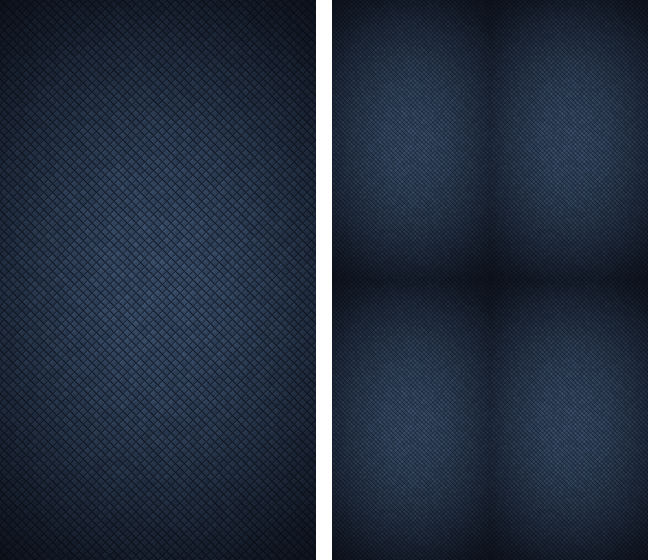
Left: one tile. Right: repeated 2 by 2.
Give the GLSL for this pattern, as a Shadertoy shader.

```glsl
float hash(vec2 p) {
    vec3 q = fract(p.xyx * vec3(0.1031, 0.1030, 0.0973));
    q += dot(q, q.yzx + 33.33);
    return fract((q.x + q.y) * q.z);
}

// Soft band around a centre line, widened by the pixel size
float band(float x, float centre, float halfWidth, float aa) {
    return 1.0 - smoothstep(halfWidth - 0.7 * aa, halfWidth + 0.7 * aa, abs(x - centre));
}

void mainImage(out vec4 fragColor, in vec2 fragCoord) {
    vec2 uv = fragCoord / iResolution.xy;
    vec2 repeats = vec2(36.0, 64.0);
    vec2 p = uv * repeats;

    // Diagonal lattice: x runs up-right, y runs up-left
    vec2 diagonal = vec2(p.x + p.y, p.y - p.x);
    vec2 cell = floor(diagonal);
    vec2 f = diagonal - cell;
    float aa = length(repeats / iResolution.xy);

    // Wrapped diamond index for the variation between strands
    vec2 id = mod(0.5 * vec2(cell.x - cell.y, cell.x + cell.y), repeats);
    float tone = 0.92 + 0.16 * hash(id * 2.0 + 7.0);
    float grain = 0.93 + 0.14 * hash(floor(uv * vec2(288.0, 512.0)));

    // Raised face with a thin streak along its upper left edge
    float face = tone * grain * (0.96 + 0.08 * f.y);
    float streak = smoothstep(0.1, 0.35, f.x) * smoothstep(0.95, 0.7, f.x);
    face += 0.28 * band(f.y, 0.80, 0.04, aa) * streak;

    // Dark grooves, each fading where the crossing strand lies on top
    vec2 rim = min(f, 1.0 - f);
    vec2 along = smoothstep(0.0, 0.4, rim.yx);
    float grooveX = band(rim.x, 0.0, 0.07, aa) * mix(0.75, 1.0, along.x);
    float grooveY = band(rim.y, 0.0, 0.06, aa) * mix(0.6, 1.0, along.y);
    face *= (1.0 - 0.80 * grooveX) * (1.0 - 0.68 * grooveY);

    // Central glow that wraps smoothly at the borders
    vec2 glow = sin(3.14159 * uv);
    float light = mix(0.55, 0.98, glow.x) * mix(0.36, 0.98, glow.y);

    vec3 shade = vec3(0.018, 0.032, 0.070);
    vec3 steelBlue = vec3(0.212, 0.288, 0.392);
    vec3 color = mix(shade * (0.5 + 0.5 * light), steelBlue, face * light);
    fragColor = vec4(color, 1.0);
}
```
